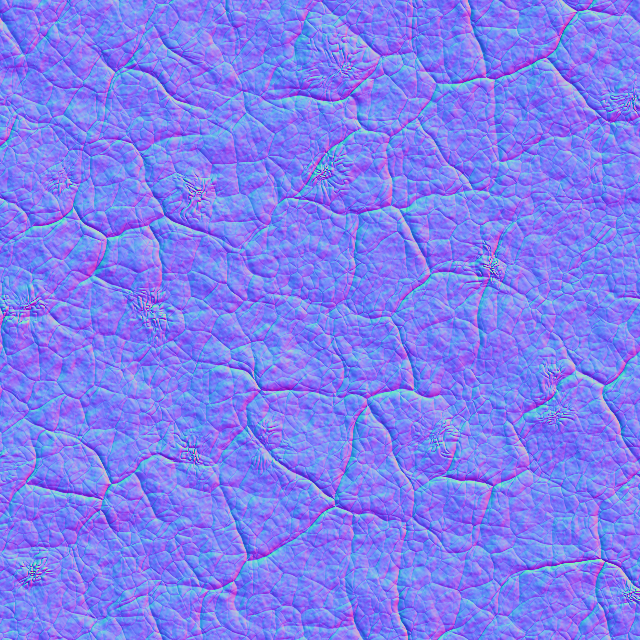
Reproduce this texture map procedurally as a Shadertoy shader.

```glsl
// Tangent-space normal map of creased, cracked leather.
// A height field sums three sizes of Voronoi creases, fractal grain and
// patches of tangled wrinkles; its finite differences give the normal.

const float STEP = 0.0012;               // sampling step of the slope
const vec2 SLOPE_GAIN = vec2(0.84, 0.94); // relief strength along x and y
const vec3 TINT = vec3(1.0, 1.0, 0.978); // slight loss of blue

// Creases: cells across the canvas, crease width, wall steepness
const vec3 FOLDS  = vec3(7.6, 0.0046, 1.25);
const vec3 PLATES = vec3(21.0, 0.0028, 0.70);
const vec3 SCALES = vec3(52.0, 0.0021, 0.54);

const float GRAIN_FREQ = 14.0;
const float GRAIN_SLOPE = 0.22;
const float GRAIN_BROAD = 0.4;    // share of the slope left to the broadest octave

const float STAR_GRID = 5.0;      // wrinkle patches: grid cells across
const float STAR_SHARE = 0.6;     // share of grid cells holding a patch
const float STAR_RADIUS = 0.085;
const float STAR_RIDGES = 4.5;
const float STAR_HEIGHT = 0.0048;

// Integer hash of a lattice point, two values in 0..1
vec2 hash2(vec2 cell) {
    uvec2 v = uvec2(ivec2(cell) + 32768);
    v = v * 1664525u + 1013904223u;
    v.x += v.y * 1664525u;
    v.y += v.x * 1664525u;
    v ^= v >> 16u;
    v.x += v.y * 1664525u;
    v.y += v.x * 1664525u;
    v ^= v >> 16u;
    return vec2(v & 65535u) / 65535.0;
}

// Smooth value noise, two channels
vec2 noise2(vec2 p) {
    vec2 i = floor(p), f = fract(p);
    f = f * f * f * (f * (f * 6.0 - 15.0) + 10.0);
    return mix(mix(hash2(i), hash2(i + vec2(1, 0)), f.x),
               mix(hash2(i + vec2(0, 1)), hash2(i + vec2(1, 1)), f.x), f.y);
}

// Distance to the nearest Voronoi border, in cell units
float borderDistance(vec2 p) {
    vec2 i = floor(p), f = fract(p);
    vec2 nearCell = vec2(0.0), nearOffset = vec2(0.0);
    float nearest = 8.0;
    for (int y = -1; y <= 1; y++)
    for (int x = -1; x <= 1; x++) {
        vec2 cell = vec2(x, y);
        vec2 offset = cell + hash2(i + cell) - f;
        float d = dot(offset, offset);
        if (d < nearest) { nearest = d; nearOffset = offset; nearCell = cell; }
    }
    float border = 8.0;
    for (int y = -2; y <= 2; y++)
    for (int x = -2; x <= 2; x++) {
        vec2 cell = nearCell + vec2(x, y);
        vec2 offset = cell + hash2(i + cell) - f;
        vec2 between = offset - nearOffset;
        if (dot(between, between) > 1e-5)
            border = min(border, dot(0.5 * (offset + nearOffset), normalize(between)));
    }
    return border;
}

// Crease profile: steep at the border, flattening into the plate
float crease(float d, vec3 kind) {
    float rounded = sqrt(d * d + 0.03 * kind.y * kind.y);
    return kind.z * kind.y * (1.0 - exp(-rounded / kind.y));
}

// Fractal grain, gentler in the broad octaves
float grain(vec2 p) {
    float sum = 0.0, freq = GRAIN_FREQ;
    for (int k = 0; k < 5; k++) {
        float slope = GRAIN_SLOPE * mix(GRAIN_BROAD, 1.0, min(float(k) * 0.5, 1.0));
        sum += noise2(p * freq + float(k) * 17.3).x * slope / freq;
        p = mat2(0.8, 0.6, -0.6, 0.8) * p;
        freq *= 2.07;
    }
    return sum;
}

// Tangled wrinkles, loosely radial around scattered centres
float wrinkleStars(vec2 p) {
    vec2 base = floor(p * STAR_GRID);
    vec2 tangle = noise2(p * 45.0 + 7.0) * 1.6;
    float patchy = smoothstep(0.15, 0.7, noise2(p * 30.0 + 80.0).x), sum = 0.0;
    for (int y = -1; y <= 1; y++)
    for (int x = -1; x <= 1; x++) {
        vec2 cell = base + vec2(x, y);
        vec2 pick = hash2(cell + 211.0);
        vec2 away = p - (cell + hash2(cell + 97.0)) / STAR_GRID;
        float r = length(away), radius = STAR_RADIUS * mix(0.5, 1.0, pick.y);
        if (pick.x > STAR_SHARE || r > radius) continue;
        float mask = smoothstep(radius, 0.1 * radius, r) * mix(0.25, 1.0, patchy);
        vec2 spoke = away / (r + 0.014) * STAR_RIDGES + away * 70.0 + tangle;
        sum += STAR_HEIGHT * mask * abs(2.0 * noise2(spoke + cell * 31.0).x - 1.0);
    }
    return sum;
}

float height(vec2 p) {
    vec2 wide = noise2(p * 6.0 + 3.7) - 0.5;
    vec2 fine = noise2(p * 21.0 + 9.1) - 0.5;
    vec2 tiny = noise2(p * 60.0 + 21.0) - 0.5;
    vec2 bent = p + 0.050 * wide + 0.022 * fine + 0.004 * tiny;
    vec2 wavy = p + 0.020 * wide + 0.012 * fine + 0.005 * tiny;

    float fold  = borderDistance(bent * FOLDS.x + 5.0) / FOLDS.x;
    float plate = borderDistance(wavy * PLATES.x + 40.0) / PLATES.x;
    float scale = borderDistance(wavy * SCALES.x + 130.0) / SCALES.x;

    // Depth varies along creases; small scales crowd near the folds
    vec2 depth = smoothstep(0.1, 0.9, noise2(p * 8.0 + 60.0));
    float crowd = mix(1.35, 0.75, smoothstep(0.0, 0.04, fold));
    return crease(fold, FOLDS) * mix(0.3, 1.5, depth.x)
         + crease(plate, PLATES) * mix(0.4, 1.4, depth.y)
         + crease(scale, SCALES) * crowd * mix(1.3, 0.6, depth.y)
         + grain(p) + wrinkleStars(wavy);
}

void mainImage(out vec4 fragColor, in vec2 fragCoord) {
    vec2 p = fragCoord / min(iResolution.x, iResolution.y);
    float h = height(p);
    vec2 slope = vec2(height(p + vec2(STEP, 0)) - h, height(p + vec2(0, STEP)) - h) / STEP;
    vec3 normal = normalize(vec3(-slope * SLOPE_GAIN, 1.0));
    fragColor = vec4((0.5 + 0.5 * normal) * TINT, 1.0);
}
```
